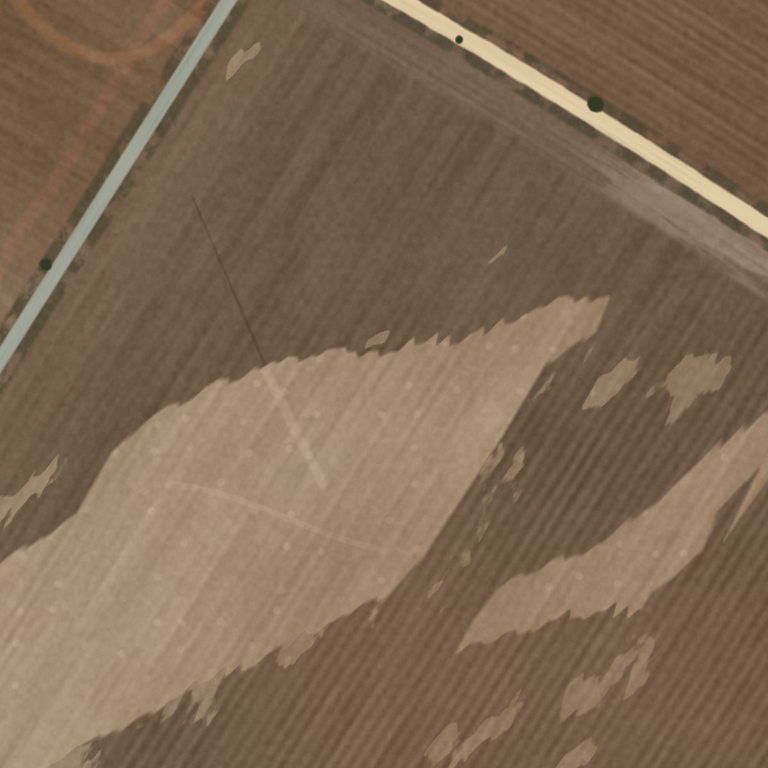
This texture is drawn by a Shadertoy shader. Its source:

```glsl
// Aerial farmland: ploughed soil with pale dry patches, split by a paved and a dirt road.
// Patches are polygons frayed along the furrows; ellipses and noise scatter the streaks.

float hash(vec2 p) {
  p = fract(p * vec2(.1031, .1137));
  p += dot(p, p.yx + 33.33);
  return fract((p.x + p.y) * p.x * 17.);
}

float noise(vec2 p) {
  vec2 i = floor(p), f = fract(p), e = vec2(1, 0);
  f *= f * (3. - 2. * f);
  return mix(mix(hash(i), hash(i + e), f.x), mix(hash(i + e.yx), hash(i + 1.), f.x), f.y);
}

float fbm(vec2 p) {
  float sum = 0., amp = .53;
  for (int i = 0; i < 4; i++, amp *= .5) {
    sum += amp * noise(p);
    p = mat2(1.6, 1.2, -1.2, 1.6) * p + 7.3;
  }
  return sum;
}

float grain(float x, float y) { return noise(vec2(x, y)) - .5; }

float line(float d, float w) { return 1. - smoothstep(w * .4, w, d); }

float segment(vec2 p, vec2 a, vec2 b) {
  p -= a;
  b -= a;
  return length(p - b * clamp(dot(p, b) / dot(b, b), 0., 1.));
}

// Signed distance, corners in thousandths
float polygon(vec2 p, vec2 v[18]) {
  float dist = 9., side = 1.;
  for (int i = 0; i < 18; i++) {
    vec2 a = v[i] * .001, b = v[(i + 1) % 18] * .001;
    dist = min(dist, segment(p, a, b));
    if ((a.y > p.y) != (b.y > p.y) && p.x < a.x + (b.x - a.x) * (p.y - a.y) / (b.y - a.y)) side = -side;
  }
  return side * dist;
}

// Tilted ellipses where bare streaks gather
float streakField(vec2 p) {
  vec4 spots[10] = vec4[10](
    vec4(.88, .49, .09, .04), vec4(.8, .51, .06, .03), vec4(.32, .925, .033, .02),
    vec4(.493, .56, .026, .014), vec4(.65, .668, .04, .012), vec4(.04, .36, .09, .035),
    vec4(.79, .12, .1, .045), vec4(.64, .045, .09, .03), vec4(.56, .02, .08, .025),
    vec4(.75, .01, .08, .022));
  float f = -1.;
  for (int i = 0; i < 10; i++)
    f = max(f, 1. - length(mat2(.81, -.59, .59, .81) * (p - spots[i].xy) / spots[i].zw));
  return f;
}

void mainImage(out vec4 fragColor, in vec2 fragCoord) {
  vec2 p = fragCoord / iResolution.xy, along = vec2(.536, .844), across = vec2(.844, -.536);
  float px = 1. / iResolution.y, u = dot(p, across), v = dot(p, along);
  float paved = u + .2845;
  float t = dot(p - vec2(.521, 1), vec2(.85, -.527));
  float dirt = dot(p - vec2(.521, 1), vec2(.527, .85)) - .004 * sin(5.6 * t);
  float broad = fbm(p * 5.), weeds = fbm(p * 55.), blotch = broad - .5;
  float rows = grain(u * 150., v * 7.), furrow = sin(u * 420. + 1.5 * noise(p * 9.));

  // Dark soil, redder at the west and south
  vec3 soil = mix(vec3(.46, .38, .295), vec3(.415, .345, .268), smoothstep(.05, .2, paved + .2 * broad - .08));
  float red = exp(-18. * pow(length(p - vec2(.52, .1)), 2.)) + exp(-30. * pow(length(p - vec2(.95, .13)), 2.));
  soil = mix(soil, vec3(.47, .365, .275), min(red, 1.) * .8);
  float ridge = smoothstep(-.1, .3, p.x - p.y * .5) * (1. - smoothstep(.45, .65, p.y));
  soil += blotch * .06 + rows * .045 + furrow * mix(.006, .023, ridge);
  soil -= .05 * line(segment(p, vec2(.25, .745), vec2(.345, .525)) + .003 * broad, .005);

  // Headland worked parallel to the dirt road
  vec3 turned = vec3(.455, .385, .305) + .06 * grain(dirt * 190., t * 7.);
  turned += .13 * smoothstep(.42, .65, fbm(vec2(u * 9., dirt * 60.))) * smoothstep(.25, .42, t);
  soil = mix(soil, turned, .85 * smoothstep(-.085, -.07, dirt + .012 * blotch));

  // Pale patches, frayed along each furrow
  vec2 q = p + along * (.022 * grain(u * 130., 3.) + .02 * grain(u * 45., 8.));
  float west = polygon(q, vec2[18](
    vec2(341, 529), vec2(501, 544), vec2(612, 564), vec2(703, 592), vec2(800, 621), vec2(785, 581),
    vec2(710, 525), vec2(651, 427), vec2(553, 277), vec2(495, 212), vec2(391, 167), vec2(234, 95),
    vec2(55, -5), vec2(-300, -80), vec2(0, 265), vec2(98, 329), vec2(143, 408), vec2(189, 451)));
  float east = polygon(q, vec2[18](
    vec2(1050, 500), vec2(931, 414), vec2(859, 349), vec2(781, 290), vec2(648, 232), vec2(612, 186),
    vec2(592, 147), vec2(671, 171), vec2(729, 193), vec2(833, 203), vec2(846, 225), vec2(911, 277),
    vec2(935, 335), vec2(985, 385), vec2(942, 295), vec2(1000, 375), vec2(1050, 420), vec2(1060, 460)));
  float bare = smoothstep(-.002 - px, .002 + px, -min(west, east));
  float fringe = .45 * smoothstep(0., .08, .05 + .69 * p.x - p.y) * (1. - smoothstep(0., .075, west));
  float wisps = max(streakField(q), fringe);
  wisps = step(.02, wisps) * smoothstep(.42, .56, wisps + 1.5 * fbm(vec2(u * 42., v * 15.)) - .75);
  vec3 pale = mix(vec3(.655, .57, .465), vec3(.605, .505, .405), smoothstep(.25, .75, broad + .5 * p.x - .2));
  pale += rows * .05 + furrow * .008 + .04 * grain(u * 45., v * 3.);
  vec2 cell = floor(p * 23.), spot = fract(p * 23.) - .25 - .5 * vec2(hash(cell), hash(cell + 41.));
  pale += .045 * line(length(spot), .16) * step(.5, hash(cell + 9.));
  pale += .05 * line(segment(p, vec2(.343, .523), vec2(.42, .37)) + .004 * broad, .011);
  pale += .035 * line(abs(p.y - .325 - .045 * cos(p.x * 9. - 1.8)), .006) * line(abs(p.x - .35), .22);
  vec3 col = mix(soil, pale, max(bare, wisps * .72));

  // Fields beyond the roads
  vec3 rust = mix(vec3(.53, .445, .355), vec3(.45, .35, .26), smoothstep(.56, .8, p.y + .2 * blotch));
  rust += .05 * grain(dot(p, vec2(85, 146)), p.x * 8.) + .05 * blotch;
  float dx = p.x - .145, bend = abs(p.y - .924 - 5. * dx * dx) / sqrt(1. + 100. * dx * dx);
  rust += vec3(.08, .035, .015) * max(line(bend, .012), .6 * line(abs(paved + .065 + .02 * blotch), .014));
  col = mix(rust, col, smoothstep(-px, px, paved));
  vec3 upper = vec3(.445, .345, .26) + .06 * grain(dirt * 170., t * 6.) + .014 * sin(dirt * 480.);
  col = mix(col, upper + .04 * blotch, smoothstep(-px, px, dirt));

  // Weedy verges and both roads
  float verge = max(line(abs(abs(paved) - .016), .012), line(abs(abs(dirt) - .019), .011));
  col = mix(col, vec3(.31, .285, .21), .8 * verge * smoothstep(.27, .57, weeds));
  col += .07 * (fbm(p * 150.) - .5);
  vec3 asphalt = vec3(.61, .625, .575) + .06 * grain(paved * 250., v * 12.);
  col = mix(asphalt, col, smoothstep(.0085 - px, .0105 + px, abs(paved)));
  vec3 gravel = vec3(.86, .785, .63) + .05 * grain(dirt * 240., t * 12.);
  col = mix(gravel, col, smoothstep(.0105 - px, .0125 + px, abs(dirt) + .003 * weeds - .0015));

  // Tree and shrubs
  float crown = min(length(p - vec2(.776, .864)) - .011, length(p - vec2(.598, .949)) - .005);
  crown = min(crown, length(p - vec2(.06, .656)) - .009);
  col = mix(vec3(.2, .225, .14), col, smoothstep(-.002, .002, crown + .008 * weeds - .004));
  fragColor = vec4(col, 1);
}
```
